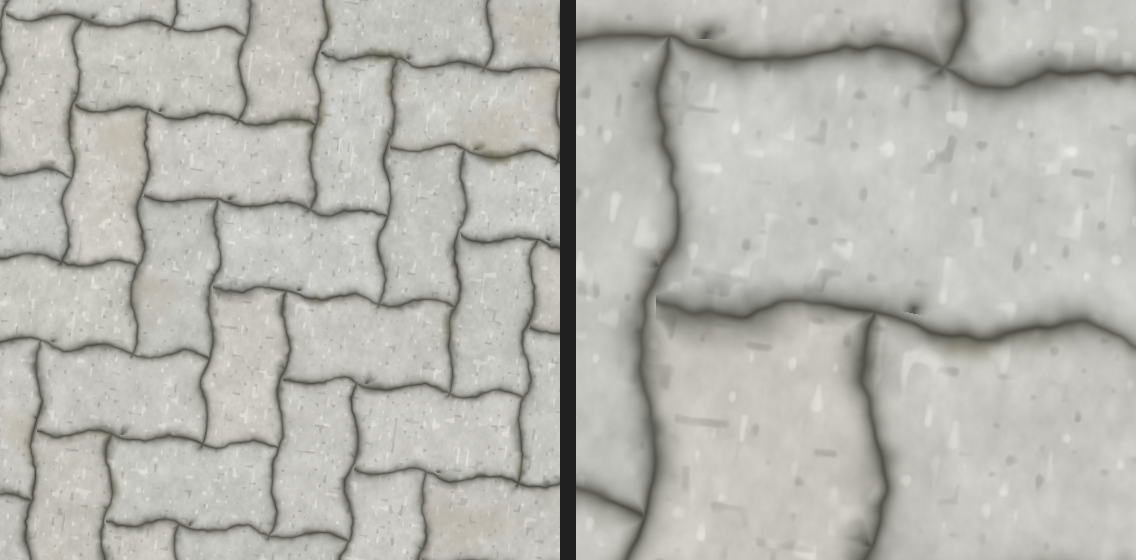
Left: the whole. Right: its middle third, enlarged.
A Shadertoy shader for this texture:

```glsl
// Weathered grey interlocking pavers laid in a tilted herringbone bond.
// Each grid line carries runs of joint three units long, then a one unit gap;
// runs are bent into waves, and noise adds grain, grime, stains and moss.

const float TAU = 6.2831853;
const vec2 ORIGIN = vec2(0.1536, 0.034);       // a paver corner, from top left
const vec2 ACROSS = vec2(0.1410, 0.0177);      // one grid unit to the right
const vec2 DOWN = vec2(-0.0172, 0.1445);       // one grid unit downward
const float WAVE = 0.053;                      // joint wave height
const float TILT = 0.046;                      // joint drift per unit

const vec3 STONE = vec3(0.777, 0.775, 0.752);
const vec3 JOINT = vec3(0.295, 0.295, 0.265);
const vec3 STAIN = vec3(0.72, 0.68, 0.61);
const vec3 MOSS = vec3(0.50, 0.48, 0.29);

float hash(vec2 p) {
    vec3 q = fract(vec3(p.xyx) * 0.1031);
    q += dot(q, q.yzx + 33.33);
    return fract((q.x + q.y) * q.z);
}

float noise(vec2 p) {
    vec2 i = floor(p), f = fract(p);
    f = f * f * (3.0 - 2.0 * f);
    return mix(mix(hash(i), hash(i + vec2(1, 0)), f.x),
               mix(hash(i + vec2(0, 1)), hash(i + vec2(1, 1)), f.x), f.y);
}

float fbm(vec2 p) {
    float sum = 0.0, gain = 0.533;
    for (int i = 0; i < 4; i++) {
        sum += gain * noise(p);
        p = mat2(1.6, 1.2, -1.2, 1.6) * p + 7.3;
        gain *= 0.5;
    }
    return sum;
}

// Sideways shift of a joint at position s along its run
float bend(float s) {
    return WAVE * sin(TAU * s) - TILT * (min(s, 3.0) - 1.5);
}

// Distance to a run, given the offset across it; the run spans 0 to 3 of 4
float runDistance(float s, float offset) {
    float gap = min(s - 3.0, 4.0 - s) - 0.5 * TILT;
    return length(vec2(max(gap, 0.0), offset));
}

// Returns joint distance in x and the paver's grid cell in yz
vec3 herringbone(vec2 p) {
    vec2 line = round(p);
    float s = mod(p.x - line.y + 1.0, 4.0);
    float t = mod(p.y - line.x, 4.0);
    vec2 straight = p + vec2(bend(t), -bend(s));
    vec2 offset = straight - line;
    float dist = min(runDistance(s, offset.y), runDistance(t, offset.x));

    // Merge the two cells of each paver
    vec2 cell = floor(straight);
    float k = mod(cell.x - cell.y, 4.0);
    if (k == 1.0) cell.x -= 1.0;
    if (k == 2.0) cell.y -= 1.0;
    return vec3(dist, cell);
}

// Mottled concrete with its own tone, pale specks and stains
vec3 stoneColor(vec2 p, vec2 id) {
    float tone = hash(id + 41.0);
    vec3 col = STONE + 0.028 * (tone - 0.5);
    col += vec3(0.012, 0.0, -0.012) * (hash(id + 83.0) - 0.5);
    col += 0.10 * (fbm(p * 5.0) - 0.5);
    col += 0.075 * (fbm(p * vec2(19.0, 14.0) + id * 3.7) - 0.5);
    col += 0.07 * smoothstep(0.76, 0.95, noise(p * vec2(17.0, 12.0) + 50.0));
    col -= 0.09 * smoothstep(0.80, 0.98, noise(p * 15.0 + 90.0));
    float stain = smoothstep(0.50, 0.75, fbm(p * 1.5 + id * 5.1));
    return mix(col, STAIN, 0.45 * stain * step(0.72, hash(id + 17.0)));
}

void mainImage(out vec4 fragColor, in vec2 fragCoord) {
    vec2 uv = fragCoord / iResolution.xy;
    uv.y = 1.0 - uv.y;
    vec2 p = inverse(mat2(ACROSS, DOWN)) * (uv - ORIGIN);

    // Roughen the joints
    vec2 rough = vec2(noise(p * 4.0), noise(p * 4.0 + 31.0)) - 0.5;
    vec2 chips = vec2(noise(p * 14.0 + 9.0), noise(p * 14.0 + 63.0)) - 0.5;
    vec3 paver = herringbone(p + 0.05 * rough + 0.025 * chips);
    float dist = length(vec2(paver.x, 0.004));

    // Dark crevice with a soft, uneven grimy shoulder
    vec3 col = stoneColor(p, paver.yz);
    float width = mix(0.026, 0.050, fbm(p * 3.0 + 12.0));
    float crevice = exp(-dist / width) * mix(0.85, 1.12, noise(p * 5.0 + 77.0));
    float grime = smoothstep(0.16, 0.02, dist) * smoothstep(0.45, 0.8, fbm(p * 4.0 + 24.0));
    col *= 1.0 - 0.16 * grime;

    // Sparse moss beside the joints
    float damp = smoothstep(0.63, 0.80, fbm(p * 0.9 + 5.0));
    float moss = damp * smoothstep(0.12, 0.02, dist) * noise(p * 11.0);
    col = mix(col, MOSS, 0.8 * moss);
    col = mix(col, JOINT, clamp(crevice, 0.0, 1.0));
    fragColor = vec4(col, 1.0);
}
```
